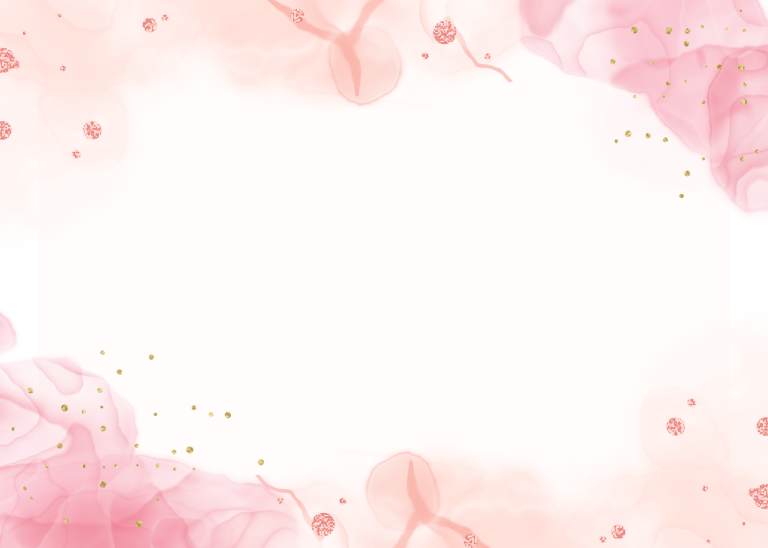
Reproduce this background procedurally as a WebGL 1 fragment shader.

```glsl
precision highp float;
// Alcohol-ink stationery: peach washes mirrored by a half turn, pink ink in two
// corners, rose glitter discs and gold flecks around a blank centre.
// Washes are noise-warped ellipses with cloudy fills, broken rims and creases.
uniform vec2 u_resolution;
vec3 col;
float cloud;

float hash(vec2 p) {
  vec3 q = fract(p.xyx * .1031);
  q += dot(q, q.yzx + 33.33);
  return fract((q.x + q.y) * q.z);
}

float noise(vec2 p) {
  vec2 i = floor(p), f = fract(p);
  f *= f * (3. - 2. * f);
  return mix(mix(hash(i), hash(i + vec2(1, 0)), f.x),
             mix(hash(i + vec2(0, 1)), hash(i + 1.), f.x), f.y);
}

float fbm(vec2 p) {
  float sum = 0., amp = .53;
  for (int i = 0; i < 4; i++) {
    sum += amp * noise(p);
    p = mat2(1.6, 1.2, -1.2, 1.6) * p + 7.3;
    amp *= .5;
  }
  return sum;
}

vec2 warp(vec2 p, float freq, float amount) {
  return p + amount * (vec2(fbm(p * freq + 40.), fbm(p * freq + 71.)) - .5);
}

float ellipse(vec2 p, float x, float y, float rx, float ry) {
  return (length((p - vec2(x, y)) / vec2(rx, ry)) - 1.) * min(rx, ry);
}

// Lays a translucent wash; d is the distance to its outline
void wash(float d, vec3 tint, float fill, float rim, float soft) {
  float a = 1. - smoothstep(-soft, soft, d);
  a *= fill * (.3 + 1.2 * cloud + .3 * exp(min(d, 0.) * 40.));
  a += rim * (.2 + cloud) * exp(-d * d / .000006);
  col = mix(col, tint, min(a, 1.));
}

// Sharp folds in drying ink, each fading to one side
float crease(vec2 p) {
  float s = fract(noise(p) * 3.);
  return smoothstep(0., .06, s) * exp(-s * 6.);
}

// Tapering stroke from a to b
float stroke(vec2 p, vec2 a, vec2 b, float width) {
  vec2 ab = b - a;
  float t = clamp(dot(p - a, ab) / dot(ab, ab), 0., 1.);
  float w = width * (1. - .6 * t);
  return 1. - smoothstep(w * .4, w, length(p - a - ab * t));
}

float disc(float d) {
  float px = .8 / u_resolution.y;
  return 1. - smoothstep(-px, px, d);
}

// Jittered grid of dots, thinning out away from the focus and then stopping
float scatter(vec2 p, float cells, float size, vec2 focus, vec2 spread) {
  vec2 id = floor(p * cells), away = ((id + .5) / cells - focus) / spread;
  vec2 c = .25 + .5 * vec2(hash(id), hash(id + 17.));
  float d = length(fract(p * cells) - c) / cells - size * (.3 + .7 * hash(id + 31.));
  float far = dot(away, away);
  return step(hash(id + 53.), .45 * exp(-far)) * step(far, 1.8) * disc(d);
}

void main() {
  vec2 p = gl_FragCoord.xy / u_resolution * vec2(1.4, 1);
  vec2 q = p.y < .4918 ? vec2(1.4, .9836) - p : p;
  col = mix(vec3(1), vec3(1, .988, .984), smoothstep(.632, .629, abs(p.x - .7)));

  // Peach washes and their branching veins, shared by both halves
  vec3 peach = vec3(1, .86, .83), coral = vec3(.98, .71, .67);
  vec2 w = warp(warp(q, 6., .09), 18., .02);
  cloud = smoothstep(.25, .75, fbm(warp(q, 5., .3) * 8.));
  wash(ellipse(w, .04, .78, .18, .18), peach, .22, 0., .07);
  wash(ellipse(w, .13, .98, .26, .15), peach, .4, .12, .04);
  wash(ellipse(w, .16, .77, .075, .07), peach, .14, .15, .02);
  wash(ellipse(w, .56, .96, .19, .13), peach, .6, .1, .04);
  wash(ellipse(w, .85, .98, .11, .12), peach, .42, .2, .03);
  wash(ellipse(w, .665, .88, .072, .07), coral, .26, .35, .014);
  vec2 fork = vec2(.63, .92);
  float vein = max(stroke(w, fork, vec2(.47, 1.03), .014), stroke(w, fork, vec2(.72, 1.03), .017));
  vein = max(vein, stroke(w, fork, vec2(.655, .83), .018));
  vein = max(vein, stroke(w, vec2(.83, .97), vec2(.915, .83), .009));
  col = mix(col, coral, vein * (.35 + .6 * cloud));
  float damp = smoothstep(.2, .05, abs(q.x - .67)) + .35 * smoothstep(.45, .1, q.x);
  col = mix(col, coral, .6 * damp * smoothstep(.78, .92, w.y) * crease(w * 7. + 3.));

  // Pink ink, upper right then lower left
  vec3 blush = vec3(.98, .76, .81), rose = vec3(.95, .54, .61);
  w = warp(warp(p, 5., .1), 16., .025);
  cloud = smoothstep(.25, .75, fbm(warp(p, 4., .35) * 6. + 9.));
  float fold = ellipse(w, 1.29, .88, .14, .17);
  float sheet = min(fold, ellipse(w, 1.17, .98, .21, .15));
  float pool = ellipse(w, 1.37, .76, .1, .145);
  wash(ellipse(w, 1.2, .77, .12, .12), blush, .12, .08, .03);
  wash(sheet, blush, .55, .45, .01);
  wash(fold, blush, .22, .35, .02);
  wash(pool, rose, .5, .45, .018);
  float shelf = min(ellipse(w, .08, .21, .15, .14), ellipse(w, 0., .39, .05, .04));
  float drift = ellipse(w, .22, .03, .3, .13);
  float puddle = ellipse(w, .2, .01, .2, .09);
  wash(shelf, blush, .42, .45, .01);
  wash(drift, blush, .5, .35, .018);
  wash(puddle, rose, .48, .15, .04);

  // Overlapping creases and hairlines inside the pink
  float wet = smoothstep(.008, -.015, min(min(sheet, pool), min(shelf, drift)));
  float deep = smoothstep(.04, -.04, min(pool, puddle));
  float folds = crease(w * 5. + 2.) + .7 * crease(w.yx * 8. + 11.);
  folds += .5 * exp(-70. * abs(noise(warp(p, 3., .4) * 7.) - .5));
  col = mix(col, mix(rose, vec3(.92, .47, .55), deep), min(.55 * folds, .7) * wet);
  col = mix(col, vec3(1, .93, .94), .35 * wet * crease(w * 6. + 31.));

  // Rose glitter: strays, a sagging row of four discs and a lower pair
  float beads = scatter(q, 12., .01, vec2(.08, .87), vec2(.26, .22));
  beads = max(beads, scatter(q, 15., .009, vec2(.82, .91), vec2(.12, .09)));
  beads = max(beads, scatter(p, 9., .018, vec2(1.14, .95), vec2(.12, .1)));
  for (int i = 0; i < 4; i++) {
    float k = float(i);
    vec2 c = vec2(.004 + .269 * k, .89 + .088 * k - .0237 * k * k);
    beads = max(beads, disc(length(q - c) - .023 + .0146 * k - .0047 * k * k));
    if (i < 2) beads = max(beads, disc(length(q - vec2(.004 + .164 * k, .762)) - .017));
  }
  float sparkle = smoothstep(.2, .8, noise(q * 370.));
  col = mix(col, mix(vec3(.91, .5, .48), vec3(1, .86, .83), sparkle), beads * .9);

  // Gold flecks over the pink corners
  float gold = scatter(p, 30., .0065, vec2(1.25, .85), vec2(.16, .17));
  gold = max(gold, scatter(p, 30., .0065, vec2(.19, .18), vec2(.23, .15)));
  vec3 foil = mix(vec3(.62, .5, .18), vec3(.98, .92, .64), noise(p * 300.));
  gl_FragColor = vec4(mix(col, foil, gold * .9), 1);
}
```
